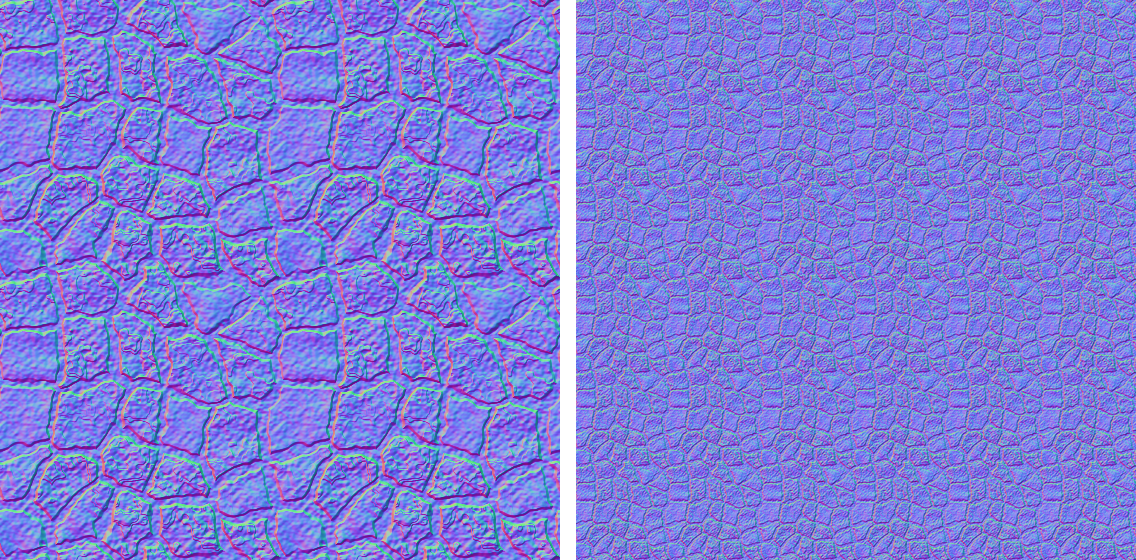
Left: one tile. Right: repeated 3 by 3.
Give the GLSL for this texture map, as a three.js fragment shader.

```glsl
varying vec2 vUv;

vec2 hash2(vec2 p) {
  vec3 q = fract(p.xyx * vec3(0.1031, 0.1030, 0.0973));
  q += dot(q, q.yzx + 33.33);
  return fract((q.xx + q.yz) * q.zy);
}

// Value noise on a lattice that wraps after one tile
float noise(vec2 p, vec2 period) {
  p *= period;
  vec2 i = floor(p), f = fract(p);
  f = f * f * (3.0 - 2.0 * f);
  float a = hash2(mod(i, period)).x;
  float b = hash2(mod(i + vec2(1.0, 0.0), period)).x;
  float c = hash2(mod(i + vec2(0.0, 1.0), period)).x;
  float d = hash2(mod(i + 1.0, period)).x;
  return mix(mix(a, b, f.x), mix(c, d, f.x), f.y);
}

vec2 noise2(vec2 p, float period) {
  return vec2(noise(p, vec2(period)), noise(p + 0.37, vec2(period))) - 0.5;
}

// Centre of the stone in a cell, five by five stones per tile
vec2 stoneCentre(vec2 cell) {
  vec2 wrapped = mod(cell, 5.0);
  float stagger = 0.3 * (hash2(wrapped.yy + 17.0).x - 0.5);
  return cell + 0.5 + 0.68 * (hash2(wrapped + 3.0) - 0.5) + vec2(stagger, 0.0);
}

// Distance to the joint, the stone's random value and its tilt
vec3 stone(vec2 p) {
  vec2 base = floor(p), nearest = vec2(0.0), nearestCell = base;
  float best = 99.0;
  for (int y = -2; y <= 2; y++) {
    for (int x = -2; x <= 2; x++) {
      vec2 cell = base + vec2(float(x), float(y));
      vec2 offset = stoneCentre(cell) - p;
      if (dot(offset, offset) < best) {
        best = dot(offset, offset);
        nearest = offset;
        nearestCell = cell;
      }
    }
  }
  float edge = 2.0;
  for (int y = -2; y <= 2; y++) {
    for (int x = -2; x <= 2; x++) {
      vec2 offset = stoneCentre(base + vec2(float(x), float(y))) - p;
      vec2 between = offset - nearest;
      if (dot(between, between) > 0.0001)
        edge = min(edge, dot(0.5 * (offset + nearest), normalize(between)));
    }
  }
  vec2 random = hash2(mod(nearestCell, 5.0) + 41.0);
  return vec3(edge, random.x, dot(nearest, random - 0.5));
}

float height(vec2 p) {
  // Leaning rows and ragged outlines
  vec2 lean = vec2(0.03, 0.04) * sin(6.2831853 * (p.yx + vec2(0.1, 0.35)));
  vec2 ragged = 0.036 * noise2(p, 9.0) + 0.018 * noise2(p, 23.0) + 0.009 * noise2(p, 53.0);
  vec3 s = stone((p + lean + ragged) * 5.0);

  // Raised stones between joints of uneven width and depth
  float joint = 0.015 + 0.085 * noise(p + 0.19, vec2(8.0));
  float top = smoothstep(joint, joint + 0.05, s.x);
  float depth = 0.012 + 0.022 * noise(p + 0.71, vec2(13.0));
  float h = top * (depth + 0.012 * s.z);

  // Chipped ledges, stronger on some stones
  float layers = 0.5 * noise(p + 0.53, vec2(10.0, 13.0)) + 0.32 * noise(p, vec2(27.0, 33.0))
    + 0.18 * noise(p + 0.83, vec2(61.0));
  float ledges = smoothstep(0.45, 0.5, layers) + 0.7 * smoothstep(0.6, 0.64, layers);
  h += 0.011 * top * smoothstep(0.15, 0.85, s.y) * ledges;

  // Grain on a lattice turned by an eighth
  vec2 turned = vec2(p.x + p.y, p.y - p.x);
  float rough = mix(0.9, mix(0.6, 1.2, s.y), top);
  h += 0.0105 * rough * noise(turned, vec2(39.0, 53.0));
  return h + 0.0055 * rough * noise(p + 0.29, vec2(89.0, 113.0));
}

void main() {
  // Two repeats across and up
  vec2 p = vUv * 2.0;
  float e = 0.003;
  float h = height(p);
  vec2 slope = vec2(height(p + vec2(e, 0.0)) - h, height(p + vec2(0.0, e)) - h) / e;

  // Red rises to the right, green falls upward
  vec3 normal = normalize(vec3(slope.x, -slope.y, 0.95));
  vec3 colour = vec3(0.49, 0.49, 0.42) + normal * vec3(0.38, 0.44, 0.54);
  gl_FragColor = vec4(colour, 1.0);
}
```
